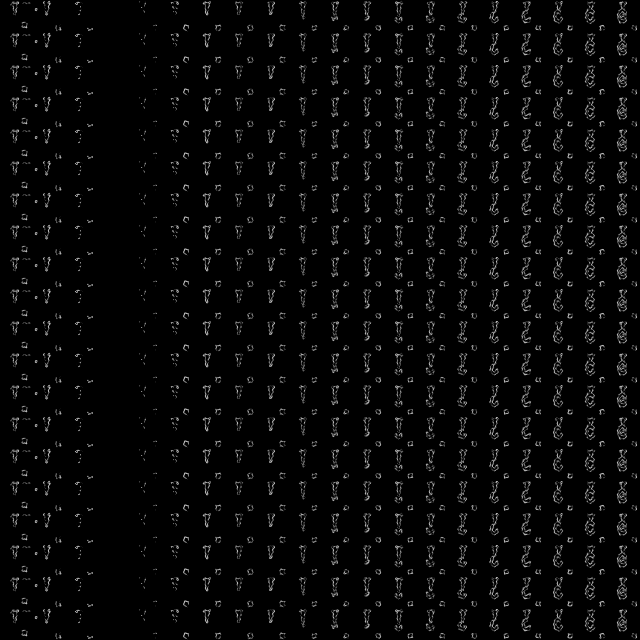
Reproduce this pattern procedurally as a WebGL 1 fragment shader.

```glsl
precision highp float;

uniform vec2 u_resolution;

#define CELLS 20.0
#define HALF_LINE 0.019
#define WOBBLE 0.011
#define WEAR_SCALE 9.0
#define DARK_INK 0.14
#define LIGHT_INK 0.72
#define BLANK_COLUMN 3.2
#define FADE_SPAN 3.0

vec2 hash2(vec2 p) {
  return fract(sin(vec2(dot(p, vec2(127.1, 311.7)), dot(p, vec2(269.5, 183.3)))) * 4375.85);
}

// Distance to the nearest scattered feature point
float cellular(vec2 p) {
  vec2 base = floor(p);
  float nearest = 2.0;
  for (int j = -1; j <= 1; j++) {
    for (int i = -1; i <= 1; i++) {
      vec2 site = base + vec2(float(i), float(j));
      nearest = min(nearest, length(site + hash2(site) - p));
    }
  }
  return nearest;
}

float roundBox(vec2 p, vec2 halfSize, float corner) {
  vec2 q = abs(p) - halfSize + corner;
  return length(max(q, 0.0)) + min(max(q.x, q.y), 0.0) - corner;
}

// Capsule whose radius changes from ra at a to rb at b
float taper(vec2 p, vec2 a, vec2 b, float ra, float rb) {
  vec2 ab = b - a;
  float h = clamp(dot(p - a, ab) / dot(ab, ab), 0.0, 1.0);
  return length(p - a - ab * h) - mix(ra, rb, h);
}

// Stretched arc band, centred on the direction facing
float arcBand(vec2 p, vec2 stretch, float facing, float aperture, float radius, float band) {
  vec2 s = p * stretch;
  vec2 axis = vec2(cos(facing), sin(facing));
  vec2 q = vec2(abs(s.x * axis.y - s.y * axis.x), dot(s, axis));
  vec2 tip = vec2(sin(aperture), cos(aperture));
  float d = tip.y * q.x > tip.x * q.y ? length(q - tip * radius) : abs(length(q) - radius);
  float slope = length(s * stretch) / max(length(s), 0.001);
  return (d - band) / max(slope, 0.5);
}

// Knobbed stem that narrows downward
float stem(vec2 p, float foot) {
  float d = taper(p, vec2(0.47, 0.86), vec2(0.46, foot), 0.065, 0.025);
  d = min(d, length(p - vec2(0.40, 0.90)) - 0.032);
  return min(d, length(p - vec2(0.54, 0.91)) - 0.032);
}

// Growth below the stem: droplets, then a cup, then an open loop
float growth(vec2 p, float column) {
  if (column < 8.5) return 1.0;
  if (column < 9.5) return length((p - vec2(0.49, 0.46)) * vec2(1.0, 0.8)) - 0.024;
  if (column < 10.5) {
    float left = taper(p, vec2(0.40, 0.43), vec2(0.43, 0.40), 0.028, 0.028);
    return min(left, taper(p, vec2(0.51, 0.46), vec2(0.50, 0.41), 0.028, 0.028));
  }
  if (column < 11.5) return taper(p, vec2(0.50, 0.46), vec2(0.43, 0.40), 0.034, 0.030);
  float t = clamp((column - 12.0) / 6.0, 0.0, 1.0);
  vec2 q = p - vec2(0.45, mix(0.43, 0.50, t));
  vec2 stretch = vec2(1.0, mix(0.90, 0.64, t));
  float d = arcBand(q, stretch, mix(-1.5, -3.1, t), mix(1.25, 2.45, t), mix(0.082, 0.11, t), 0.034);
  if (column > 18.5) d = min(d, taper(q, vec2(-0.06, -0.03), vec2(0.09, 0.05), 0.024, 0.030));
  return d;
}

void main() {
  vec2 grid = gl_FragCoord.xy / u_resolution * CELLS;
  float column = floor(grid.x);
  vec2 p = fract(grid);
  float pixel = CELLS / min(u_resolution.x, u_resolution.y);
  float first = 1.0 - step(0.5, column);

  // Contours shift slightly from column to column
  vec2 w = p + WOBBLE * sin(p.yx * vec2(47.0, 39.0) + column * vec2(1.7, 2.3));

  // Stem and growth share a single outline
  float late = smoothstep(12.0, 17.0, column);
  float foot = mix(0.57, 0.70, late) - 0.04 * step(8.5, column) * (1.0 - late);
  float outline = abs(min(stem(w, foot), growth(w, column)));

  // Small corner tile
  vec2 tileCentre = mix(vec2(0.82, 0.13), vec2(0.77, 0.22), first);
  vec2 tileSize = mix(vec2(0.068, 0.075), vec2(0.062, 0.060), step(8.5, column));
  outline = min(outline, abs(roundBox(w - tileCentre, tileSize, 0.022)));

  // Loose strokes in the first columns
  if (column < 0.5) {
    outline = min(outline, abs(taper(w, vec2(0.72, 0.90), vec2(0.92, 0.90), 0.0, 0.0)));
    outline = min(outline, abs(taper(w, vec2(0.34, 0.86), vec2(0.50, 0.91), 0.0, 0.0)));
  } else if (column < 1.5) {
    outline = min(outline, abs(length(p - vec2(0.13, 0.70)) - 0.028));
  }

  // Wear breaks the lines, most strongly beside the blank column
  float fade = clamp(abs(column - BLANK_COLUMN) / FADE_SPAN, 0.0, 1.0);
  float wear = cellular(p * WEAR_SCALE + column * vec2(17.0, 5.0));
  float gap = mix(0.75, 0.13, fade);
  float keep = smoothstep(gap - 0.10, gap + 0.10, wear) * smoothstep(0.08, 0.35, fade);
  float line = clamp((HALF_LINE - outline) / pixel + 0.5, 0.0, 1.0);
  float ink = mix(DARK_INK, LIGHT_INK, smoothstep(0.1, 0.75, wear));

  gl_FragColor = vec4(vec3(line * keep * ink), 1.0);
}
```
